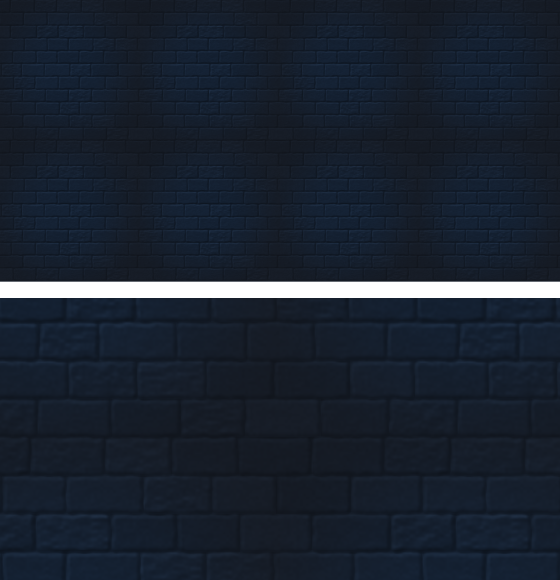
Top: the whole. Bottom: its middle third, enlarged.
This texture is drawn by a WebGL 2 fragment shader. Its source:

```glsl
#version 300 es
precision highp float;
// A dark blue brick wall made of one square panel repeated 4 x 2 times.
// Each panel has 11 staggered courses of 6 uneven bricks; a height field is
// lit from the upper left, a blue glow fills each panel, a pale rim ends it.

uniform vec2 u_resolution;
out vec4 outColor;

const float RIM = 0.0039;                     // pale strip, in canvas heights
const vec2 PANELS = vec2(4.0, 2.0);
const float COURSES = 11.0;
const float BRICKS = 6.0;
const float BRICK_WIDTH = COURSES / BRICKS;   // in course heights
const float JOINT = 0.10;                     // mortar width, in course heights
const float JOINT_SHIFT = 0.20;               // sideways variation of joints
const float BEVEL = 0.08;
const float CORNER = 0.10;
const float EDGE_WOBBLE = 0.07;
const float ROUGH_SHARE = 0.35;               // share of strongly chipped bricks
const float MORTAR_SHADE = 0.84;
const float TONE_SPREAD = 0.08;               // tone difference between bricks
const float SHADOW = 0.28;
const float LIGHT_STEP = 0.055;
const vec2 LIGHT_DIR = vec2(-0.5, -0.866);    // y points down the wall
const vec2 GLOW_CENTRE = vec2(0.47, 0.51);
const vec3 EDGE_COLOR = vec3(0.085, 0.107, 0.145);
const vec3 GLOW_COLOR = vec3(0.079, 0.129, 0.198);
const vec3 LIT_COLOR = vec3(0.042, 0.060, 0.082);
const vec3 RIM_COLOR = vec3(0.40, 0.42, 0.45);

struct Brick {
    vec2 local;      // position from the brick centre
    vec2 halfSize;
    vec2 id;         // wrapped column and course
};

float hash(vec2 p) {
    return fract(sin(dot(p, vec2(127.1, 311.7))) * 43758.5453);
}

float noise(vec2 p) {
    vec2 i = floor(p);
    vec2 f = fract(p);
    f = f * f * (3.0 - 2.0 * f);
    float top = mix(hash(i), hash(i + vec2(1.0, 0.0)), f.x);
    float bottom = mix(hash(i + vec2(0.0, 1.0)), hash(i + 1.0), f.x);
    return mix(top, bottom, f.y);
}

float fbm(vec2 p) {
    return 0.6 * noise(p) + 0.4 * noise(p * 2.1 + 7.3);
}

float roundedBox(vec2 p, vec2 halfSize, float radius) {
    vec2 q = abs(p) - halfSize + radius;
    return length(max(q, 0.0)) + min(max(q.x, q.y), 0.0) - radius;
}

float jointPosition(float column, float row) {
    return column + JOINT_SHIFT * (hash(vec2(mod(column, BRICKS), row)) - 0.5);
}

Brick brickAt(vec2 p) {
    float row = mod(floor(p.y), COURSES);
    float x = p.x / BRICK_WIDTH + 0.5 * mod(row + 1.0, 2.0);
    float column = floor(x);
    column -= 1.0 - step(jointPosition(column, row), x);
    column += step(jointPosition(column + 1.0, row), x);
    float left = jointPosition(column, row);
    float right = jointPosition(column + 1.0, row);
    vec2 local = vec2((x - 0.5 * (left + right)) * BRICK_WIDTH, fract(p.y) - 0.5);
    vec2 halfSize = 0.5 * (vec2((right - left) * BRICK_WIDTH, 1.0) - JOINT);
    return Brick(local, halfSize, vec2(mod(column, BRICKS), row));
}

// Coverage of the worn brick face: 1 on the brick, 0 in the mortar.
float face(Brick b) {
    float wobble = EDGE_WOBBLE * (noise(b.local * 4.0 + b.id * 17.0) - 0.5);
    float d = roundedBox(b.local, b.halfSize, CORNER) + wobble;
    return smoothstep(BEVEL, -BEVEL, d);
}

float height(vec2 p) {
    Brick b = brickAt(p);
    float chipped = step(1.0 - ROUGH_SHARE, hash(b.id + 3.7));
    float roughness = mix(0.35, 1.25, chipped);
    vec2 grain = b.local * vec2(3.2, 4.6) + b.id * 23.0;
    return face(b) * (1.0 + roughness * (fbm(grain) - 0.5));
}

void main() {
    vec2 uv = gl_FragCoord.xy / u_resolution;
    vec2 panel = vec2(uv.x, (1.0 - uv.y) / (1.0 - RIM)) * PANELS;
    vec2 p = panel * COURSES;

    // Blue glow fading to a greyer dark at the panel borders
    float glow = smoothstep(0.64, 0.14, length(fract(panel) - GLOW_CENTRE));
    vec3 color = mix(EDGE_COLOR, GLOW_COLOR, glow);

    // Brick tone and recessed mortar
    Brick b = brickAt(p);
    color *= 1.0 + TONE_SPREAD * (hash(b.id + 9.1) - 0.5);
    color *= mix(MORTAR_SHADE, 1.0, face(b));

    // Relief lighting from the slope of the height field
    vec2 offset = LIGHT_DIR * LIGHT_STEP;
    float slope = height(p - offset) - height(p + offset);
    float strength = mix(0.4, 1.0, glow);
    color += LIT_COLOR * max(slope, 0.0) * strength;
    color *= 1.0 + SHADOW * min(slope, 0.0) * strength;

    // Fine surface grain, then the pale rim along the bottom
    color *= 1.0 + 0.07 * (noise(b.local * 12.0 + b.id * 31.0) - 0.5);
    float pixel = 0.5 / u_resolution.y;
    color = mix(RIM_COLOR, color, smoothstep(RIM - pixel, RIM + pixel, uv.y));
    outColor = vec4(color, 1.0);
}
```
